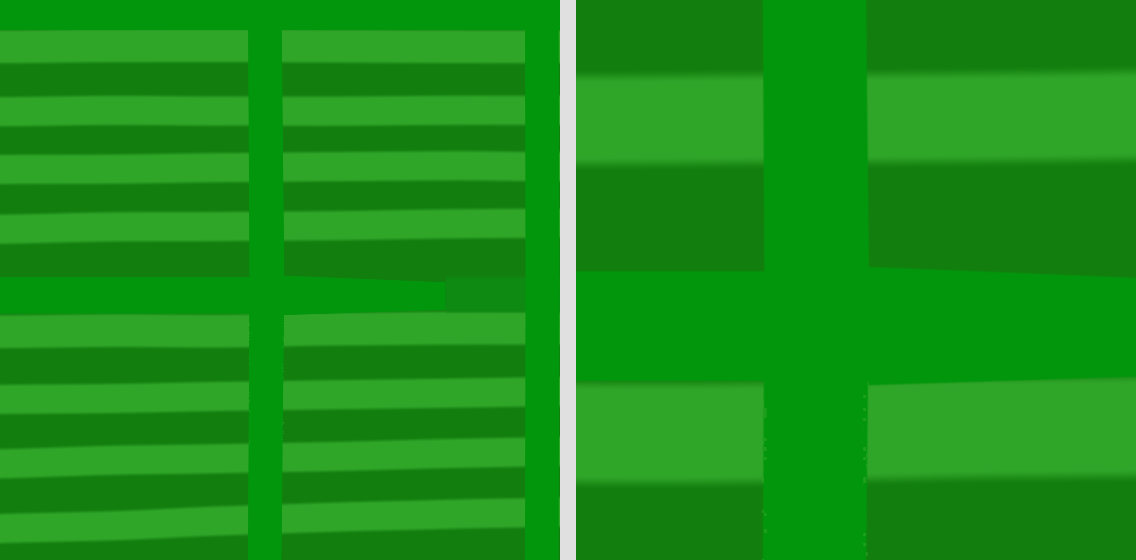
Left: the whole. Right: its middle third, enlarged.
A three.js fragment shader for this pattern:

```glsl
// Green window panes: soft, hand-drawn slats behind a flat frame of posts and rails.
varying vec2 vUv;

const vec3 LIGHT_SLAT = vec3(0.188, 0.651, 0.161);
const vec3 DARK_GAP = vec3(0.070, 0.494, 0.055);
const vec3 FRAME = vec3(0.008, 0.588, 0.047);
const vec3 FADED_RAIL = vec3(0.055, 0.541, 0.070);
const float CRISP = 0.0009;
const float BLUR = 0.0045;

float hash(vec2 p) {
  vec3 q = fract(vec3(p.xyx) * 0.1031);
  q += dot(q, q.yzx + 33.33);
  return fract((q.x + q.y) * q.z);
}

// Smooth one-dimensional noise in -1..1, one track per seed
float wobble(float x, float seed) {
  float cell = floor(x);
  float t = smoothstep(0.0, 1.0, x - cell);
  return 2.0 * mix(hash(vec2(cell, seed)), hash(vec2(cell + 1.0, seed)), t) - 1.0;
}

// Coverage of a band around a centre line
float band(float v, float centre, float halfWidth, float soft) {
  return 1.0 - smoothstep(halfWidth - soft, halfWidth + soft, abs(v - centre));
}

// Four slats of one pane row; the first is thicker and the lower ones tilt more
float slats(vec2 p, float top, float pitch, float lead, vec2 tilt, float seed) {
  float cover = 0.0;
  for (int i = 0; i < 4; i++) {
    float n = float(i);
    float later = min(n, 1.0);
    float height = mix(0.0586, 0.0521, later);
    float start = top + n * pitch + later * lead - p.x * (tilt.x + tilt.y * n);
    start += 0.0018 * wobble(p.x * 5.0, seed + n);
    cover = max(cover, band(p.y, start + 0.5 * height, 0.5 * height, BLUR));
  }
  return cover;
}

// Upright post, pushed sideways and widened towards mid height
float post(vec2 p, float centre, float flare) {
  float bulge = flare * (1.0 - abs(2.0 * p.y - 1.0));
  return band(p.x, centre + bulge, 0.0299 + 0.33 * bulge, CRISP);
}

// Middle rail, tapering to a blunt end in the right pane
float taperedRail(vec2 p, float bend, float end) {
  float t = clamp((p.x - bend) / (end - bend), 0.0, 1.0);
  float halfWidth = mix(0.0326, mix(0.0352, 0.0247, t), step(bend, p.x));
  float cut = 1.0 - smoothstep(end - CRISP, end + CRISP, p.x);
  return band(p.y, 0.5274 + 0.0013 * t, halfWidth, CRISP) * cut;
}

// Sparse paint flecks along a post edge in the lower half
float flecks(vec2 p, float edge) {
  float chance = step(0.86, hash(floor(p * 512.0)));
  float reach = step(0.565, p.y) * step(p.y, 0.81);
  return chance * reach * band(p.x, edge, 0.0014, CRISP);
}

void main() {
  vec2 p = vec2(vUv.x, 1.0 - vUv.y);
  float railEnd = 0.7956;

  // Slats in the two rows of panes
  float upper = slats(p, 0.0534, 0.1042, 0.0156, vec2(0.0, 0.0035), 3.0);
  float lower = slats(p, 0.5625, 0.1152, 0.0091, vec2(0.0056, 0.0083), 17.0);
  vec3 colour = mix(DARK_GAP, LIGHT_SLAT, max(upper, lower));

  // Rails
  float faded = band(p.y, 0.526, 0.0312, BLUR) * step(railEnd, p.x);
  colour = mix(colour, FADED_RAIL, faded);
  colour = mix(colour, FRAME, taperedRail(p, 0.508, railEnd));
  colour = mix(colour, FRAME, band(p.y, 0.0267, 0.0267, CRISP));

  // Posts at a regular spacing
  for (int i = 0; i < 2; i++) {
    float n = float(i);
    float centre = 0.4727 + 0.4948 * n;
    colour = mix(colour, FRAME, post(p, centre, mix(0.0039, 0.0013, n)));
  }

  // Wear on the edges of the middle post
  float worn = max(flecks(p, 0.4455), flecks(p, 0.5055));
  colour = mix(colour, LIGHT_SLAT, 0.6 * worn);

  gl_FragColor = vec4(colour, 1.0);
}
```
